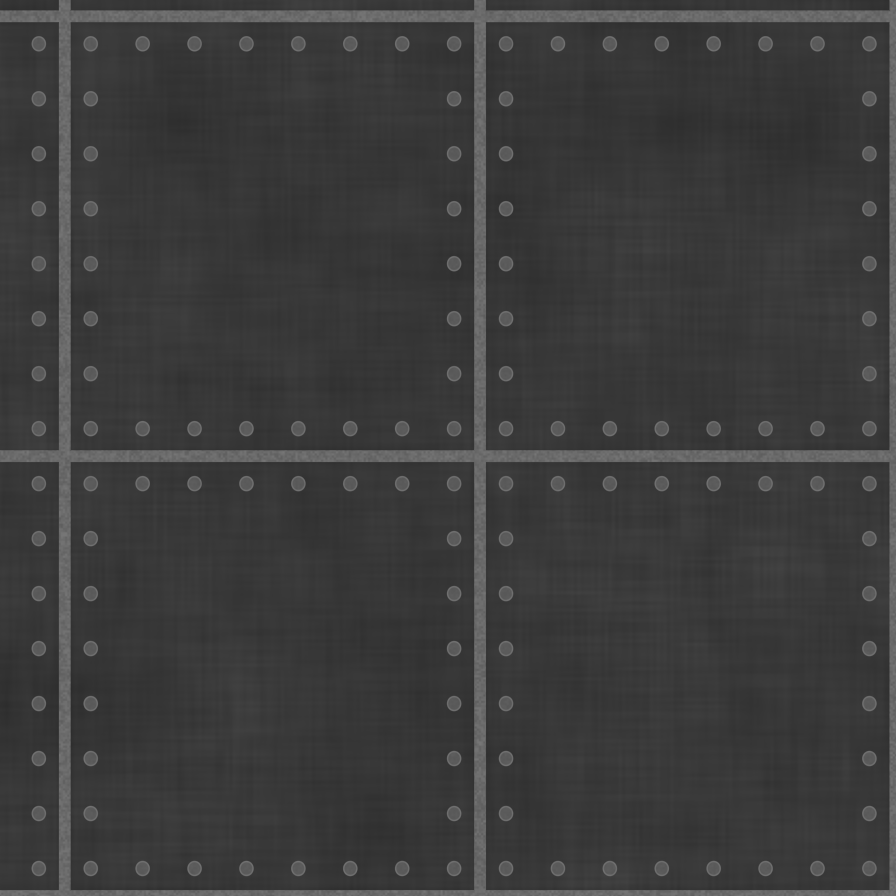
Write a Shadertoy shader that draws this texture.

```glsl
// Dark brushed steel plates with riveted borders and grainy grey seams.

const vec2 PLATE_SIZE = vec2(0.4635, 0.4909);
const vec2 SEAM_ORIGIN = vec2(0.0723, 0.0);
const float SEAM_HALF_WIDTH = 0.0066;
const float RIVETS_PER_SIDE = 8.0;
const float RIVET_RADIUS = 0.0081;

const float STEEL = 0.217;
const float SEAM = 0.415;
const float RIVET_FACE = 0.355;
const float RIVET_RIM = 0.435;

float hash(vec2 p) {
    vec3 q = fract(vec3(p.xyx) * 0.1031);
    q += dot(q, q.yzx + 33.33);
    return fract((q.x + q.y) * q.z);
}

float noise(vec2 p) {
    vec2 cell = floor(p);
    vec2 f = fract(p);
    f = f * f * (3.0 - 2.0 * f);
    float low = mix(hash(cell), hash(cell + vec2(1, 0)), f.x);
    float high = mix(hash(cell + vec2(0, 1)), hash(cell + vec2(1, 1)), f.x);
    return mix(low, high, f.y);
}

// Layered noise, centred on zero.
float fbm(vec2 p) {
    float sum = 0.0;
    float gain = 0.5;
    for (int i = 0; i < 4; i++) {
        sum += gain * (noise(p) - 0.5);
        p = p * 2.03 + 17.3;
        gain *= 0.55;
    }
    return sum;
}

// Coverage of a shape from its signed distance.
float cover(float dist, float pixel) {
    return 1.0 - smoothstep(-0.7 * pixel, 0.7 * pixel, dist);
}

// Cloudy wear crossed by horizontal and vertical brush streaks.
float steelTone(vec2 p) {
    float cloud = fbm(p * 6.0 + 3.7);
    float patches = fbm(p * vec2(9.0, 30.0) + 41.0) + fbm(p * vec2(30.0, 9.0) + 73.0);
    float streaks = noise(p * vec2(14.0, 260.0) + 11.0)
                  + noise(p * vec2(260.0, 14.0) + 29.0) - 1.0;
    return STEEL + 0.055 * cloud + 0.032 * patches
         + streaks * (0.013 + 0.035 * max(cloud, 0.0));
}

// Distance to the nearest rivet of the plate's border ring.
float rivetDistance(vec2 local) {
    vec2 spacing = PLATE_SIZE / RIVETS_PER_SIDE;
    vec2 index = floor(local / spacing);
    vec2 offset = local - (index + 0.5) * spacing;
    vec2 fromEdge = min(index, RIVETS_PER_SIDE - 1.0 - index);
    float onBorder = 1.0 - step(0.5, min(fromEdge.x, fromEdge.y));
    offset.y *= PLATE_SIZE.x / PLATE_SIZE.y;
    return mix(1.0, length(offset) - RIVET_RADIUS, onBorder);
}

void mainImage(out vec4 fragColor, in vec2 fragCoord) {
    vec2 p = fragCoord / iResolution.y;
    float pixel = 1.0 / iResolution.y;
    vec2 local = mod(p - SEAM_ORIGIN, PLATE_SIZE);

    // Brushed plate, slightly darker beside the seams
    vec2 edge = min(local, PLATE_SIZE - local);
    float seamDist = min(edge.x, edge.y) - SEAM_HALF_WIDTH;
    float tone = steelTone(p) - 0.02 * exp(-max(seamDist, 0.0) * 350.0);

    // Rivets with a lighter rim
    float grain = noise(p * 420.0) + 0.5 * noise(p * 190.0 + 5.0) - 0.75;
    float rivet = rivetDistance(local);
    float rim = smoothstep(-0.0024, -0.0008, rivet);
    float rivetTone = mix(RIVET_FACE, RIVET_RIM, rim) + 0.02 * grain;
    tone = mix(tone, rivetTone, cover(rivet, pixel));

    // Speckled seams
    float seamTone = SEAM + 0.07 * grain;
    tone = mix(tone, seamTone, cover(seamDist, pixel));

    fragColor = vec4(vec3(tone), 1.0);
}
```
